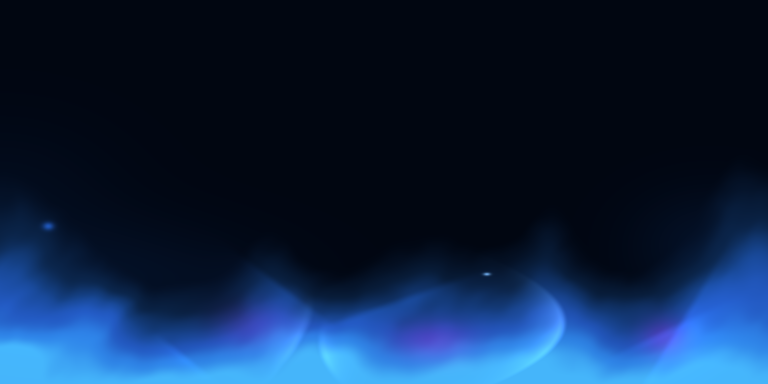
A Shadertoy shader for this background:

```glsl
#define NIGHT vec3(0.002, 0.022, 0.066)
#define SMOKE vec3(0.035, 0.12, 0.24)
#define NAVY vec3(0.075, 0.23, 0.48)
#define COBALT vec3(0.13, 0.33, 0.72)
#define AZURE vec3(0.18, 0.51, 0.89)
#define CYAN vec3(0.27, 0.71, 0.98)
#define PALE vec3(0.48, 0.68, 0.85)
#define VIOLET vec3(0.16, 0.07, 0.16)
#define BASE_HEIGHT 0.175
#define TURBULENCE 0.55
#define WARP 0.07

float hash(vec2 p) {
    vec3 q = fract(p.xyx * 0.1031);
    q += dot(q, q.yzx + 33.33);
    return fract((q.x + q.y) * q.z);
}

float noise(vec2 p) {
    vec2 i = floor(p), f = fract(p);
    f = f * f * f * (f * (f * 6.0 - 15.0) + 10.0);
    return mix(mix(hash(i), hash(i + vec2(1, 0)), f.x),
               mix(hash(i + vec2(0, 1)), hash(i + vec2(1, 1)), f.x), f.y);
}

float fbm(vec2 p) {
    float sum = 0.0, amp = 0.55;
    for (int i = 0; i < 3; i++) {
        sum += amp * noise(p);
        p = mat2(1.6, 1.1, -1.1, 1.6) * p + 7.3;
        amp *= 0.45;
    }
    return sum;
}

float bump(float x, float center, float width) {
    float d = (x - center) / width;
    return exp(-d * d);
}

float glow(vec2 p, vec2 center, vec2 size) {
    vec2 d = (p - center) / size;
    return exp(-dot(d, d));
}

// Curved sheet: crisp on one side, fading toward the sign of fade
float veil(vec2 p, vec2 center, float slope, float bend, float fade, float len) {
    float y = p.y - center.y;
    float d = (p.x - center.x - slope * y - bend * y * y) * sign(fade);
    d /= sqrt(1.0 + slope * slope);
    return smoothstep(-0.012, 0.012, d) * exp(-max(d, 0.0) / abs(fade))
         * bump(y, 0.0, len);
}

float flameHeight(float x) {
    return BASE_HEIGHT
        + 0.13 * bump(x, 0.0, 0.23)
        + 0.06 * bump(x, 0.70, 0.10)
        + 0.05 * bump(x, 1.12, 0.15)
        + 0.09 * bump(x, 1.43, 0.09)
        + 0.17 * bump(x, 1.97, 0.19)
        - 0.02 * bump(x, 0.43, 0.12);
}

// Colour from the hot base (0) to the night sky (1.7)
vec3 flameRamp(float t) {
    vec3 c = mix(CYAN, AZURE, smoothstep(0.05, 0.42, t));
    c = mix(c, COBALT, smoothstep(0.36, 0.75, t));
    c = mix(c, NAVY, smoothstep(0.68, 1.05, t));
    c = mix(c, SMOKE, smoothstep(0.92, 1.28, t));
    return mix(c, NIGHT, smoothstep(1.1, 1.75, t));
}

void mainImage(out vec4 fragColor, in vec2 fragCoord) {
    vec2 p = fragCoord / iResolution.xy * vec2(2.0, 1.0);

    // Flame body
    vec2 drift = vec2(fbm(p * 5.0 + 3.0), fbm(p * 5.0 + 19.0)) - 0.5;
    vec2 q = p + WARP * drift;
    float turbulence = fbm(vec2(q.x * 6.0 - q.y * 3.0, q.y * 6.0)) - 0.5;
    float t = p.y / flameHeight(q.x) + TURBULENCE * turbulence;

    // Dark pockets and hot spots
    t += 0.22 * glow(p, vec2(1.62, 0.13), vec2(0.09, 0.07));
    t += 0.15 * glow(p, vec2(0.42, 0.12), vec2(0.12, 0.06));
    t -= 0.25 * glow(p, vec2(0.0, 0.07), vec2(0.13, 0.06));
    t -= 0.22 * glow(p, vec2(0.85, 0.07), vec2(0.12, 0.07));
    t -= 0.25 * glow(p, vec2(1.38, 0.06), vec2(0.13, 0.07));
    vec3 col = flameRamp(t);

    // Smoke above the flames
    col += SMOKE * 0.32 * glow(p, vec2(0.28, 0.27), vec2(0.40, 0.15));
    col += SMOKE * 0.35 * glow(p, vec2(1.85, 0.36), vec2(0.20, 0.14));
    col += SMOKE * 0.20 * glow(p, vec2(0.0, 0.48), vec2(0.30, 0.20));

    // Folded veils
    vec3 veils = 0.20 * COBALT * veil(p, vec2(0.75, 0.24), -1.3, 0.0, -0.05, 0.07);
    veils += 0.26 * PALE * veil(q, vec2(0.79, 0.11), 0.55, -3.0, -0.035, 0.06);
    veils += 0.28 * PALE * veil(p, vec2(0.84, 0.08), -0.3, 4.0, 0.025, 0.05);
    veils += 0.48 * PALE * veil(p, vec2(1.465, 0.14), 0.3, -7.0, -0.04, 0.09);
    veils += 0.24 * COBALT * veil(p, vec2(1.77, 0.15), 0.6, 0.0, 0.08, 0.15);
    veils += 0.18 * AZURE * veil(p, vec2(0.475, 0.075), -1.2, 0.0, -0.03, 0.04);
    veils += 0.22 * COBALT * veil(p, vec2(1.02, 0.21), 2.8, 0.0, 0.05, 0.06);
    veils += 0.18 * AZURE * veil(p, vec2(1.72, 0.13), 2.0, 0.0, 0.04, 0.05);
    col += veils;

    // Violet tints
    float tint = glow(p, vec2(1.13, 0.11), vec2(0.10, 0.05))
               + glow(p, vec2(1.73, 0.12), vec2(0.06, 0.05))
               + 0.6 * glow(p, vec2(0.66, 0.15), vec2(0.10, 0.06));
    col += VIOLET * tint * vec3(1.0, -1.0, 0.2);

    // Drifting sparks
    col += COBALT * 0.7 * glow(p, vec2(0.126, 0.411), vec2(0.014, 0.010));
    col += PALE * 0.8 * glow(p, vec2(1.268, 0.286), vec2(0.009, 0.004));

    fragColor = vec4(clamp(col, 0.0, 1.0), 1.0);
}
```
